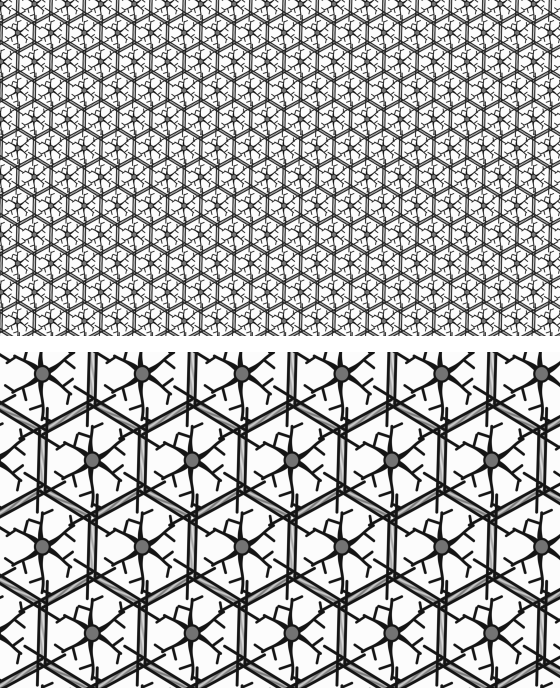
Top: the whole. Bottom: its middle third, enlarged.
Give the GLSL for this pattern, as a Shadertoy shader.

```glsl
// Ink drawing of a hexagonal lattice of hatched struts with a branching star in every cell.

const float CELL = 0.05944;               // cell width, in canvas widths
const vec2 ORIGIN = vec2(0.532, 0.449);   // centre of the first star, in cells
const vec3 PAPER = vec3(0.99);
const vec3 INK = vec3(0.08);
const vec3 CORE_GREY = vec3(0.45);
const vec3 HATCH_GREY = vec3(0.42);
const float LINE = 0.0145;                // half width of an ink line, in cells
const float STRUT = 0.036;                // half width of a strut
const float STRUT_LENGTH = 0.28;          // half length of the hatched part
const float OVERHANG = 0.52;              // reach of a rail past the strut's middle
const float CORE_RADIUS = 0.085;
const float OUTLINE = 0.022;              // width of the ring around the core
const int SAMPLES = 3;                    // samples per pixel along each axis
const float SOFTNESS = 0.4;               // edge smoothing of a sample, in pixels
const float SIXTH_TURN = 1.0471976;
// Arm lengths, counterclockwise from the upper right arm
const float ARM_LENGTH[6] = float[6](0.38, 0.34, 0.33, 0.35, 0.46, 0.35);

vec2 direction(float angle) {
    return vec2(cos(angle), sin(angle));
}

// Coordinates of p along an axis and across it
vec2 alongAxis(vec2 p, vec2 axis) {
    return vec2(dot(p, axis), dot(p, vec2(-axis.y, axis.x)));
}

// Offset from the nearest point of a triangular lattice with unit spacing
vec2 hexCell(vec2 p) {
    vec2 size = vec2(1.0, 1.7320508);
    vec2 a = p - size * floor(p / size + 0.5);
    vec2 b = p - size * (floor(p / size) + 0.5);
    return dot(a, a) < dot(b, b) ? a : b;
}

float segment(vec2 p, vec2 a, vec2 b) {
    vec2 ab = b - a;
    return length(p - a - ab * clamp(dot(p - a, ab) / dot(ab, ab), 0.0, 1.0));
}

float coverage(float dist, float aa) {
    return 1.0 - smoothstep(-aa, aa, dist);
}

// Distance to the two leaning rails of a strut that runs along y
float rails(vec2 p) {
    float left = segment(p, vec2(-STRUT - 0.014, -OVERHANG), vec2(-STRUT + 0.008, 0.30));
    float right = segment(p, vec2(STRUT - 0.008, -0.30), vec2(STRUT + 0.014, OVERHANG));
    return min(left, right) - LINE;
}

// Long scratchy strokes between the rails
float hatch(vec2 p, float aa) {
    float inside = coverage(max(abs(p.x) - STRUT, abs(p.y) - STRUT_LENGTH), aa);
    float strokes = sin(150.0 * p.x + 14.0 * p.y + 1.5 * sin(11.0 * p.y));
    return inside * (0.62 + 0.30 * strokes);
}

// Distance to a tapered, bent arm along x with two side twigs
float arm(vec2 p, float len, float side) {
    p.y -= side * 0.014 * sin(p.x * 13.0);
    float taper = mix(0.028, LINE, smoothstep(0.06, 0.24, p.x));
    float d = segment(p, vec2(0.0), vec2(len, 0.0)) - taper;

    vec2 inner = vec2(len * 0.68, 0.0);
    vec2 outer = vec2(len * 0.95, 0.0);
    float twigs = min(segment(p, inner, inner + vec2(0.045, side * 0.13)),
                      segment(p, outer, outer + vec2(0.040, -side * 0.10)));
    return min(d, twigs - LINE * 0.9);
}

vec3 drawing(vec2 world, float aa) {
    float ink = 1e3;
    float shade = 0.0;

    // Struts on the three edge directions
    for (int i = 0; i < 3; i++) {
        vec2 normal = direction(float(i) * SIXTH_TURN);
        vec2 p = alongAxis(hexCell(world - 0.5 * normal), normal);
        ink = min(ink, rails(p));
        shade = max(shade, hatch(p, aa) * (i == 0 ? 0.65 : 1.0));
    }

    // Star arms, leaning slightly off the cell corners
    vec2 local = hexCell(world);
    for (int i = 0; i < 6; i++) {
        float k = float(i);
        float lean = 0.09 * sin(k * 2.3 + 0.4);
        vec2 axis = direction((k + 0.5) * SIXTH_TURN + lean);
        float side = i % 2 == 0 ? -1.0 : 1.0;
        ink = min(ink, arm(alongAxis(local, axis), ARM_LENGTH[i], side));
    }

    // Layers: paper, hatching, ink lines, outlined core
    float core = length(local * vec2(1.0, 0.94)) - CORE_RADIUS;
    vec3 color = mix(PAPER, HATCH_GREY, shade);
    color = mix(color, INK, coverage(ink, aa));
    color = mix(color, INK, coverage(core, aa));
    return mix(color, CORE_GREY, coverage(core + OUTLINE, aa));
}

void mainImage(out vec4 fragColor, in vec2 fragCoord) {
    float pixel = 1.0 / (iResolution.x * CELL);
    vec3 sum = vec3(0.0);

    // Average a grid of samples so that thin lines keep an even weight
    for (int i = 0; i < SAMPLES * SAMPLES; i++) {
        vec2 grid = vec2(i % SAMPLES, i / SAMPLES) + 0.5;
        vec2 offset = grid / float(SAMPLES) - 0.5;
        sum += drawing((fragCoord + offset) * pixel - ORIGIN, SOFTNESS * pixel);
    }
    fragColor = vec4(sum / float(SAMPLES * SAMPLES), 1.0);
}
```
